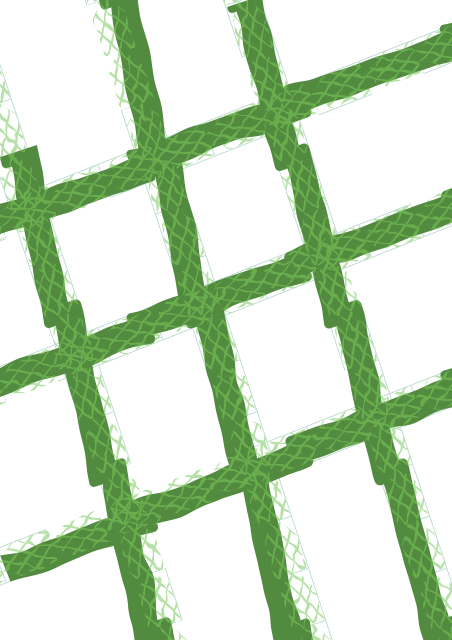
A WebGL 2 fragment shader for this pattern:

```glsl
#version 300 es
precision highp float;
uniform vec2 u_resolution;
out vec4 fragColor;

// Colours
const vec3 PAPER = vec3(1.0);
const vec3 BAND_GREEN = vec3(0.32, 0.54, 0.25);
const vec3 NET_ON_BAND = vec3(0.41, 0.68, 0.30);
const vec3 NET_ON_PAPER = vec3(0.71, 0.88, 0.65);
const vec3 GUIDE_TEAL = vec3(0.70, 0.84, 0.79);

// Lattice: x = along the band, y = across it, lengths in canvas heights
const vec3 COLUMN_START = vec3(-0.062, 0.162, 0.378);
const vec3 ROW_START = vec3(0.347, 0.602, 0.885);
const float COLUMN_SLOPE = 0.328;
const float ROW_SLOPE = -0.395;

// Sideways drift of each painted band from its guide, and where it begins
const vec3 COLUMN_DRIFT_FROM = vec3(0.024, 0.022, 0.000);
const vec3 COLUMN_DRIFT_TO = vec3(-0.024, -0.030, -0.012);
const vec3 ROW_DRIFT_FROM = vec3(-0.002, -0.003, 0.014);
const vec3 ROW_DRIFT_TO = vec3(-0.003, -0.006, -0.008);
const vec3 COLUMN_BEGIN = vec3(0.240, -1.0, 0.003);
const vec3 ROW_BEGIN = vec3(-1.0, -1.0, 0.006);

// Brush strokes
const float STROKE_LENGTH = 0.245;
const float STROKE_OVERLAP = 0.014;
const float BAND_HALF = 0.0222;
const float CORNER = 0.008;
const float COLUMN_SAW = 0.008;
const float ROW_SAW = -0.005;

// Net and guides
const float NET_HALF = 0.0275;
const float TILE = 0.0815;
const vec2 DIAMOND = vec2(0.0326, 0.0200);
const float NET_LINE = 0.0017;
const float GUIDE_LINE = 0.0006;

float hash(vec2 p) {
  return fract(sin(dot(p, vec2(127.1, 311.7))) * 43758.5453);
}

float noise(vec2 p) {
  vec2 i = floor(p), f = fract(p);
  f = f * f * (3.0 - 2.0 * f);
  return mix(mix(hash(i), hash(i + vec2(1, 0)), f.x),
             mix(hash(i + vec2(0, 1)), hash(i + vec2(1, 1)), f.x), f.y);
}

float cover(float d, float px) {
  return clamp(0.5 - d / px, 0.0, 1.0);
}

// Overlapping rounded strokes, each tilted a little off the band
float bandDistance(vec2 q, vec2 drift, float saw, float origin, float seed) {
  float cell = floor((q.x - origin) / STROKE_LENGTH);
  float d = 1.0;
  for (int j = -1; j <= 1; j++) {
    float k = cell + float(j);
    float t = (q.x - origin) / STROKE_LENGTH - k;
    float centre = mix(drift.x, drift.y, q.x) + saw * (1.0 - 2.0 * t);
    centre += 0.005 * (hash(vec2(k, seed)) - 0.5);
    centre += 0.006 * (noise(vec2(q.x * 22.0, seed + k * 3.0)) - 0.5);
    float halfWidth = BAND_HALF + 0.004 * (noise(vec2(q.x * 30.0, seed * 5.0 + k)) - 0.5);
    vec2 halfSize = vec2(0.5 * STROKE_LENGTH + STROKE_OVERLAP, halfWidth);
    vec2 e = abs(vec2((t - 0.5) * STROKE_LENGTH, q.y - centre)) - halfSize + CORNER;
    d = min(d, length(max(e, 0.0)) + min(max(e.x, e.y), 0.0) - CORNER);
  }
  return d;
}

// Hand-drawn diamond net, each tile opening from a peak
float netDistance(vec2 q, float seed) {
  vec2 w = q + 0.006 * (vec2(noise(q * 85.0 + seed), noise(q * 85.0 + seed + 40.0)) - 0.5);
  float t = fract(w.x / TILE);
  vec2 g = w / DIAMOND;
  vec2 lines = abs(fract(vec2(g.x + g.y, g.x - g.y)) - 0.5) / length(1.0 / DIAMOND);
  float thickness = NET_LINE * (0.5 + 0.9 * noise(q * 110.0 + seed * 7.0));
  float edge = NET_HALF * mix(0.3, 0.95, smoothstep(0.0, 0.35, t));
  return max(min(lines.x, lines.y) - thickness, abs(w.y) - edge);
}

// Thin tile outlines with some pieces missing
float guideDistance(vec2 q, float seed) {
  float side = abs(abs(q.y) - NET_HALF);
  float tick = max(abs(fract(q.x / TILE + 0.5) - 0.5) * TILE, abs(q.y) - NET_HALF);
  float missing = step(hash(vec2(floor(q.x / TILE), seed + sign(q.y))), 0.2);
  return min(side, tick) - GUIDE_LINE + missing;
}

void main() {
  float px = 1.0 / u_resolution.y;
  vec2 p = vec2(gl_FragCoord.x, u_resolution.y - gl_FragCoord.y) * px;
  float band = 0.0, net = 0.0, guide = 0.0;

  // Three columns, then three rows
  for (int i = 0; i < 6; i++) {
    bool column = i < 3;
    int n = i % 3;
    float seed = float(i) * 13.0 + 2.0;
    float slope = column ? COLUMN_SLOPE : ROW_SLOPE;
    float start = column ? COLUMN_START[n] : ROW_START[n];
    float begin = column ? COLUMN_BEGIN[n] : ROW_BEGIN[n];
    vec2 drift = column ? vec2(COLUMN_DRIFT_FROM[n], COLUMN_DRIFT_TO[n])
                        : vec2(ROW_DRIFT_FROM[n], ROW_DRIFT_TO[n]);
    vec2 a = column ? p.yx : p;
    float len = sqrt(1.0 + slope * slope);
    float across = (a.y - start - slope * a.x) / len;
    vec2 q = vec2(a.x + slope * across / len, across);
    float d = bandDistance(q, drift, column ? COLUMN_SAW : ROW_SAW, column ? 0.245 : 0.221, seed);
    band = max(band, cover(max(d, begin - q.x), px));
    net = max(net, cover(netDistance(q, seed), px));
    guide = max(guide, cover(guideDistance(q, seed), px));
  }

  vec3 paper = mix(mix(PAPER, GUIDE_TEAL, guide), NET_ON_PAPER, net);
  vec3 paint = mix(BAND_GREEN, NET_ON_BAND, net);
  fragColor = vec4(mix(paper, paint, band), 1.0);
}
```
